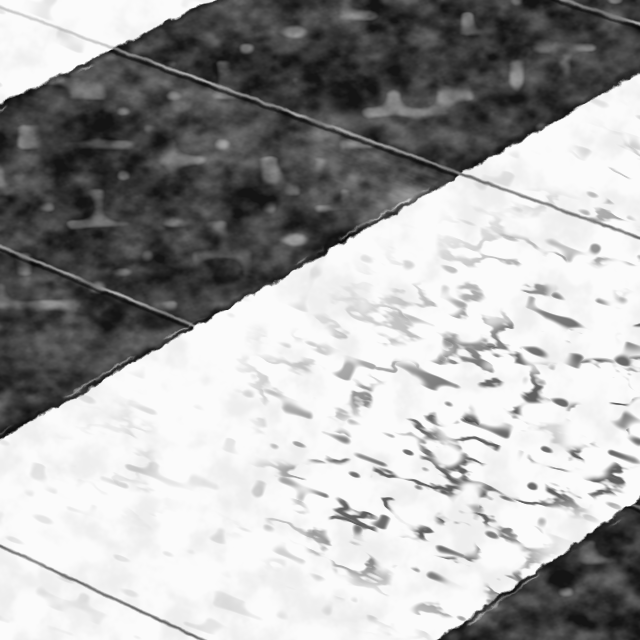
A Shadertoy shader for this texture:

```glsl
// Worn stone paving in broad black and white stripes, seen at a slant.
// A projective map gives stripe and joint coordinates; value noise adds
// mottling, ragged borders, scuffs and clustered scratches.

#define WHITE_STONE vec3(0.985)
#define DARK_STONE vec3(0.215)
#define MARK_COLOR vec3(0.27)
#define SOFTNESS 0.0022
#define RAGGEDNESS 0.012
#define JOINT_HALF_WIDTH 0.0022
#define MOTTLE 0.48
#define WEAR 0.85

float hash(vec2 p) {
    vec3 q = fract(p.xyx * 0.1031);
    q += dot(q, q.yzx + 33.33);
    return fract((q.x + q.y) * q.z);
}

float noise(vec2 p) {
    vec2 cell = floor(p), f = fract(p);
    f = f * f * (3.0 - 2.0 * f);
    float low = mix(hash(cell), hash(cell + vec2(1, 0)), f.x);
    float high = mix(hash(cell + vec2(0, 1)), hash(cell + vec2(1, 1)), f.x);
    return mix(low, high, f.y);
}

float fbm(vec2 p) {
    float sum = 0.0, weight = 0.533;
    for (int i = 0; i < 4; i++) {
        sum += weight * noise(p);
        p = mat2(1.6, 1.2, -1.2, 1.6) * p + 7.3;
        weight *= 0.5;
    }
    return sum;
}

// Canvas position to paving: x counts stripes, y counts slabs along them.
vec2 pavingCoords(vec2 p) {
    mat3 toCanvas = mat3(0.4988, -0.2425, -0.0630,
                        -0.4095, -0.2555, -0.0659,
                         0.1784,  0.9245,  1.0);
    vec3 h = inverse(toCanvas) * vec3(p, 1.0);
    vec2 slab = h.xy / h.z;
    // Slightly uneven slab sizes in the nearer rows
    return slab + vec2(-0.052, 0.033) * max(slab - 1.0, 0.0);
}

// Size of a coordinate's gradient per canvas unit
float slope(float x) {
    return length(vec2(dFdx(x), dFdy(x))) * iResolution.y;
}

float line(float d, float halfWidth, float soft) {
    return 1.0 - smoothstep(halfWidth - soft, halfWidth + soft, abs(d));
}

// Dark slabs: mottled stone, pale flecks and a scuffed patch
vec3 darkStone(vec2 p, vec2 slab, vec2 grain) {
    float tone = MOTTLE * (fbm(p * vec2(24, 32)) - 0.5);
    tone += 0.12 * (noise(p * vec2(65, 90)) - 0.5);
    tone += 0.25 * smoothstep(0.76, 0.95, noise(p * vec2(26, 40) + 19.0));
    float scuff = smoothstep(0.0, 0.05, slab.y) * exp(-28.0 * pow(slab.y - 0.1, 2.0));
    float streaks = fbm(grain * vec2(9, 48));
    tone += scuff * streaks * (0.13 + 0.3 * pow(clamp(slab.x, 0.0, 1.0), 4.0));
    return max(DARK_STONE + tone, 0.08);
}

// White slabs: faint clouding and broken scratches in the worn zones
vec3 whiteStone(vec2 p, vec2 slab, vec2 grain) {
    float zone = smoothstep(1.0, 1.65, slab.x) * (1.0 - smoothstep(1.4, 1.8, slab.y));
    zone *= smoothstep(0.3, 0.62, noise(p * 6.5 + 4.0));
    float ridge = 1.0 - smoothstep(0.015, 0.09, abs(fbm(grain * vec2(13, 32)) - 0.5));
    float broken = smoothstep(0.42, 0.72, noise(p * vec2(30, 42) + 11.0));
    float chips = smoothstep(0.78, 0.95, noise(grain * vec2(30, 65) + 31.0));
    float marks = WEAR * zone * max(ridge * broken, 0.8 * chips) + 0.12 * chips;
    vec3 stone = WHITE_STONE - 0.05 * smoothstep(0.45, 0.8, fbm(p * 22.0));
    return mix(stone, MARK_COLOR, min(marks, 1.0));
}

void mainImage(out vec4 fragColor, in vec2 fragCoord) {
    vec2 p = fragCoord / iResolution.xy;
    vec2 slab = pavingCoords(p);
    vec2 grain = mat2(0.94, 0.34, -0.34, 0.94) * p;
    float soft = max(SOFTNESS, 0.7 / iResolution.y);
    float fine = fbm(p * 65.0);

    // Signed distance to the stripe border, positive on the dark side
    float border = round(slab.x);
    float side = 1.0 - 2.0 * mod(border, 2.0);
    float edge = side * (slab.x - border) / slope(slab.x);
    edge += RAGGEDNESS * (fine - 0.5);

    // Joints: every slab in dark stripes, every second one in white
    float perSlab = slope(slab.y);
    float wobble = 0.004 * (fine - 0.5);
    float darkJoint = (slab.y - round(slab.y)) / perSlab + wobble;
    float whiteJoint = (slab.y - 2.0 * round(slab.y * 0.5)) / perSlab + wobble;

    // Dark stripe with shaded border, loose grit and pale mortar
    vec3 dark = darkStone(p, slab, grain);
    dark *= mix(0.55, 1.0, smoothstep(0.0, 0.012, edge));
    float grit = line(edge - 0.007, 0.0015, soft) * smoothstep(0.45, 0.75, noise(p * 35.0));
    dark += 0.35 * grit * step(0.0, slab.y);
    dark *= 1.0 - 0.55 * line(darkJoint - 0.006, 0.002, soft);
    vec3 mortar = vec3(0.4 + 0.4 * noise(p * 28.0));
    dark = mix(dark, mortar, 0.85 * line(darkJoint, JOINT_HALF_WIDTH, soft));

    // White stripe with grey joints, fainter in the far row
    vec3 white = whiteStone(p, slab, grain);
    float depth = mix(0.3, 0.85, smoothstep(0.0, 1.0, slab.x)) * (0.7 + 0.3 * noise(p * 40.0));
    white = mix(white, MARK_COLOR, depth * line(whiteJoint, JOINT_HALF_WIDTH, soft));

    vec3 color = mix(white, dark, smoothstep(-soft, soft, edge));
    fragColor = vec4(clamp(color, 0.0, 1.0), 1.0);
}
```
